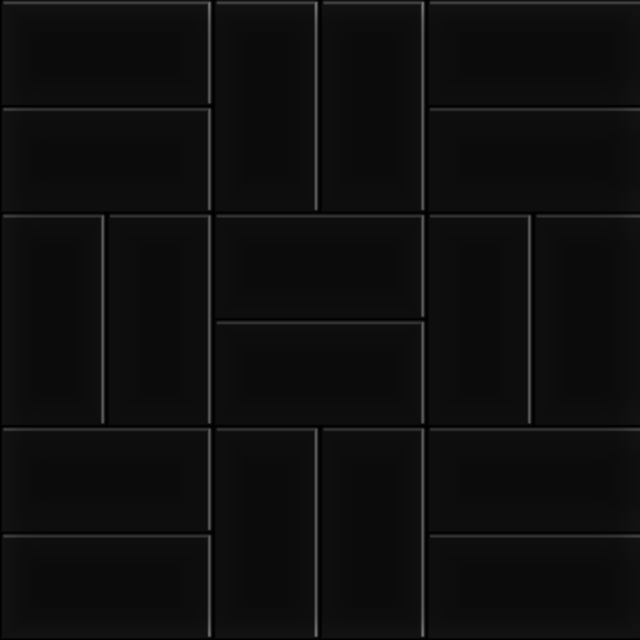
This pattern is drawn by a WebGL 1 fragment shader. Its source:

```glsl
precision highp float;
// Black basket-weave tiles: pairs of bevelled planks turned in a checkerboard, lit from the upper right.

uniform vec2 u_resolution;

const float BLOCKS = 3.0;              // blocks across and down
const float RIGHT_INSET = 0.0185;      // glint offsets, in block units
const float TOP_INSET = 0.0135;
const vec3 BODY = vec3(0.044);
const vec3 RIM = vec3(0.054);
const vec3 RIGHT_GLINT = vec3(0.36);
const vec3 TOP_GLINT = vec3(0.20);

// Soft line centred on zero
float softLine(float offset, float width) {
  float t = offset / width;
  return exp(-t * t);
}

// Size of one plank: wide in even blocks, tall in odd ones
vec2 plankSize(vec2 block) {
  float odd = mod(block.x + block.y, 2.0);
  return mix(vec2(1.0, 0.5), vec2(0.5, 1.0), odd);
}

// Colour from the distances to the left/bottom and right/top edges
vec3 shadePlank(vec2 low, vec2 high) {
  float shadowEdge = min(low.x, low.y);
  float depth = min(shadowEdge, min(high.x, high.y));

  // Body with a faint pale rim, falling to black in the joints
  vec3 color = mix(RIM, BODY, smoothstep(0.03, 0.18, depth));
  color *= smoothstep(0.0, 0.015, shadowEdge);
  color *= smoothstep(0.001, 0.010, high.x) * smoothstep(0.0, 0.008, high.y);

  // Bevel glints, stopping short of the plank corners
  float rightGlint = softLine(high.x - RIGHT_INSET, 0.0085)
    * smoothstep(0.007, 0.022, low.y) * smoothstep(0.002, 0.014, high.y);
  float topGlint = softLine(high.y - TOP_INSET, 0.0095)
    * smoothstep(0.007, 0.022, low.x) * smoothstep(0.006, 0.018, high.x);
  return max(color, max(RIGHT_GLINT * rightGlint, TOP_GLINT * topGlint));
}

void main() {
  vec2 p = gl_FragCoord.xy / u_resolution * BLOCKS;
  vec2 size = plankSize(floor(p));
  vec2 low = mod(fract(p), size);
  vec2 high = size - low;

  // Planks at the right border run on past the canvas
  high.x += step(BLOCKS - p.x, size.x);

  vec3 color = shadePlank(low, high);

  // Slight lift along the canvas border
  vec2 border = min(p, BLOCKS - p);
  color *= 1.0 + 0.3 * softLine(min(border.x, border.y), 0.08);
  gl_FragColor = vec4(color, 1.0);
}
```
